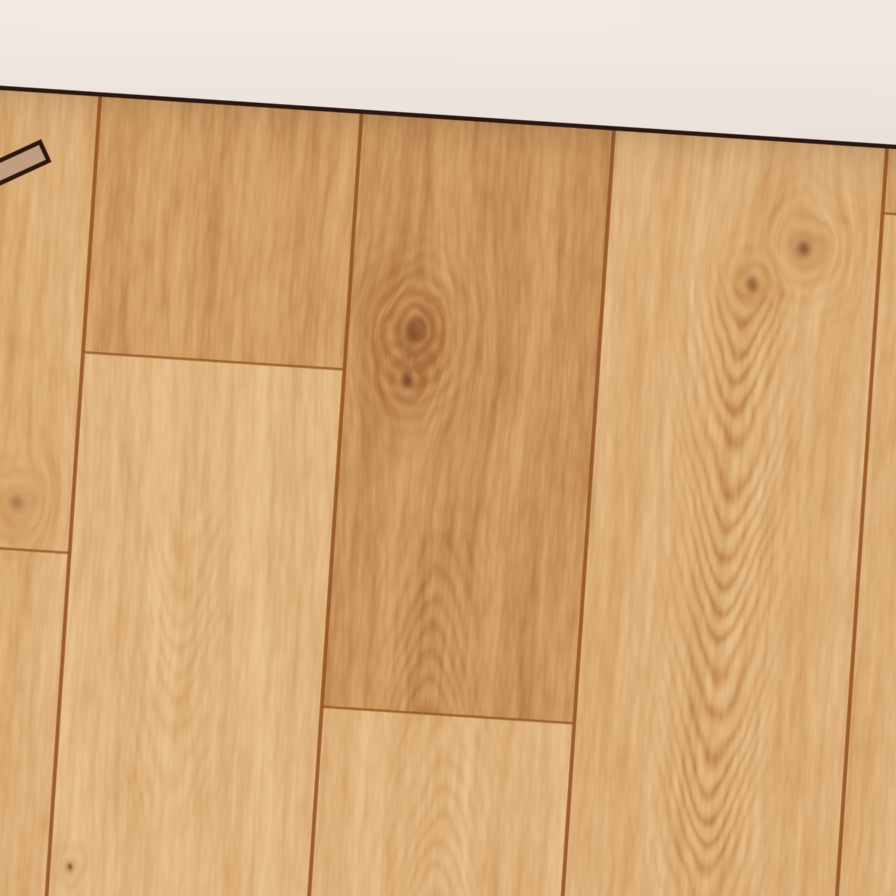
Give the GLSL for this texture, as a Shadertoy shader.

```glsl
const vec3 LIGHT = vec3(0.90, 0.74, 0.54);
const vec3 MID   = vec3(0.82, 0.62, 0.40);
const vec3 DARK  = vec3(0.69, 0.46, 0.27);
const vec3 DEEP  = vec3(0.40, 0.23, 0.12);
const vec3 SEAM  = vec3(0.58, 0.33, 0.15);
const vec3 EDGE  = vec3(0.17, 0.09, 0.06);
const vec3 WALL  = vec3(0.93, 0.90, 0.87);

const vec2 SKEW = vec2(-0.067, 0.066);   // tilt of long seams and of end joints
const float WALL_BASE = 0.902;
const float SEAM_HALF = 0.0021;
const float JOINT_HALF = 0.0014;
const float EDGE_HALF = 0.0024;
const float ARCH_SLOPE = 3.6;
const float ARCH_FREQ = 170.0;
const vec4 SEAMS = vec4(0.052, 0.345, 0.628, 0.934);

// Per column: joint height, darkness above it, darkness below it
const vec3 BOARDS[5] = vec3[5](
    vec3(0.388, 0.28, 0.22), vec3(0.613, 0.52, 0.13), vec3(0.235, 0.62, 0.18),
    vec3(-1.0, 0.25, 0.25), vec3(0.827, 0.55, 0.26));

// Knots: centre, radius, strength
const vec4 KNOTS[6] = vec4[6](
    vec4(0.420, 0.660, 0.020, 1.0), vec4(0.417, 0.607, 0.013, 0.8),
    vec4(0.794, 0.739, 0.013, 0.6), vec4(0.850, 0.783, 0.018, 0.7),
    vec4(-0.010, 0.441, 0.018, 0.4), vec4(0.076, 0.038, 0.006, 0.9));

// Arched grain: centre, half height, strength (negative opens downward)
const vec4 ARCHES[4] = vec4[4](
    vec4(0.785, 0.39, 0.38, 0.30), vec4(0.182, 0.28, 0.20, 0.10),
    vec4(0.488, 0.12, 0.13, -0.12), vec4(0.464, 0.33, 0.12, -0.13));

vec2 hash2(vec2 p) {
    vec3 q = fract(p.xyx * vec3(0.1031, 0.1030, 0.0973));
    q += dot(q, q.yzx + 33.33);
    return fract((q.xx + q.yz) * q.zy);
}

// Distance to the nearest scattered cell centre
float cells(vec2 p) {
    vec2 cell = floor(p), f = fract(p);
    float nearest = 4.0;
    for (int j = -1; j <= 1; j++)
    for (int i = -1; i <= 1; i++) {
        vec2 o = vec2(i, j);
        vec2 d = o + hash2(cell + o + 60.0) - f;
        nearest = min(nearest, dot(d, d));
    }
    return sqrt(nearest);
}

float waves(vec2 p) {
    float sum = 0.0, amp = 0.5;
    for (int i = 0; i < 4; i++) {
        sum += amp * sin(p.x + 1.7 * sin(p.y + float(i)));
        p = p * vec2(1.9, 1.6) + vec2(2.3, 1.1);
        amp *= 0.6;
    }
    return sum;
}

float line(float d, float halfWidth, float aa) {
    return 1.0 - smoothstep(halfWidth - aa, halfWidth + aa, abs(d));
}

vec3 woodColor(float shade) {
    vec3 c = mix(LIGHT, MID, clamp(shade * 2.0, -0.15, 1.0));
    return mix(c, DARK, clamp(shade * 2.0 - 1.0, 0.0, 1.2));
}

vec3 wood(vec2 p, float tone, float id) {
    float fiber = p.x, shade = tone, core = 0.0;
    float wobble = waves(p * vec2(45.0, 26.0) + id);

    // Knots push the fibers aside and darken the wood around them
    for (int i = 0; i < 6; i++) {
        vec4 k = KNOTS[i];
        vec2 d = (p - k.xy) * vec2(1.0, 0.8) + 0.003 * wobble;
        float r = length(d), reach = 1.6 * k.z;
        fiber -= d.x * reach * reach / max(r * r, reach * reach);
        float halo = exp(-r * r / (9.0 * k.z * k.z));
        shade += k.w * halo * (0.25 + 0.16 * sin(r * 420.0 + 2.0 * wobble));
        float spot = length(d + vec2(0.4, -0.4) * d.yx) / k.z;
        core += k.w * exp(-spot * spot * 3.5) * (0.75 + 0.3 * wobble);
    }

    // Nested arches along the heart of a board
    for (int i = 0; i < 4; i++) {
        vec4 a = ARCHES[i];
        vec2 d = p - a.xy;
        float bend = sqrt(d.x * d.x + 0.0004) - 0.02;
        float f = d.y - sign(a.w) * ARCH_SLOPE * bend;
        float mask = exp(-d.x * d.x / 0.0026) * (1.0 - smoothstep(0.75, 1.0, abs(d.y) / a.z));
        float ring = sin(f * ARCH_FREQ + 1.6 * wobble + 2.0 * sin(f * 23.0));
        shade += abs(a.w) * mask * (ring * (0.75 + 0.25 * ring) + 0.3);
    }

    // Broad streaks, then fine stretched pores
    vec2 g = vec2(fiber, p.y) + id * vec2(0.37, 0.53);
    shade += 0.13 * waves(g * vec2(60.0, 5.0));
    shade += 0.08 * waves(g * vec2(260.0, 9.0));
    shade += 0.24 * (cells(g * vec2(95.0, 11.0)) - 0.45);
    shade += 0.18 * (cells(g * vec2(210.0, 34.0)) - 0.45);
    return mix(woodColor(shade), DEEP, clamp(core, 0.0, 0.9));
}

void mainImage(out vec4 fragColor, in vec2 fragCoord) {
    vec2 uv = fragCoord / iResolution.xy;
    float aa = 1.0 / min(iResolution.x, iResolution.y);
    vec2 p = uv + SKEW * uv.yx;

    // Column and board
    int column = 0;
    float seam = 1.0;
    for (int i = 0; i < 4; i++) {
        column += int(p.x > SEAMS[i]);
        seam = min(seam, abs(p.x - SEAMS[i]));
    }
    vec3 board = BOARDS[column];
    bool above = p.y > board.x;
    vec3 col = wood(p, above ? board.y : board.z, float(column * 2 + int(above)));

    // Gaps between boards
    col = mix(col, SEAM, 0.9 * line(seam, SEAM_HALF, aa));
    col = mix(col, SEAM, 0.8 * line(p.y - board.x, JOINT_HALF, aa));

    // Short outlined bar at the left
    vec2 b = mat2(0.908, 0.419, -0.419, 0.908) * (uv - vec2(0.0495, 0.831));
    b = mat2(0.908, -0.419, 0.419, 0.908) * (uv - vec2(0.0495, 0.831));
    float bar = max(abs(b.y) - 0.0115, b.x);
    col = mix(col, vec3(0.76, 0.62, 0.50), 1.0 - smoothstep(-aa, aa, bar));
    col = mix(col, EDGE, line(bar, 0.0024, aa));

    // Wall with its dark lower edge
    float rise = p.y - WALL_BASE;
    vec3 wall = WALL + 0.025 * smoothstep(0.0, 0.12, rise) - 0.015 * uv.x;
    col *= 1.0 - 0.12 * exp(-max(-rise, 0.0) * 45.0);
    col = mix(col, wall, smoothstep(-aa, aa, rise));
    col = mix(col, EDGE, line(rise, EDGE_HALF, aa));
    fragColor = vec4(col, 1.0);
}
```
